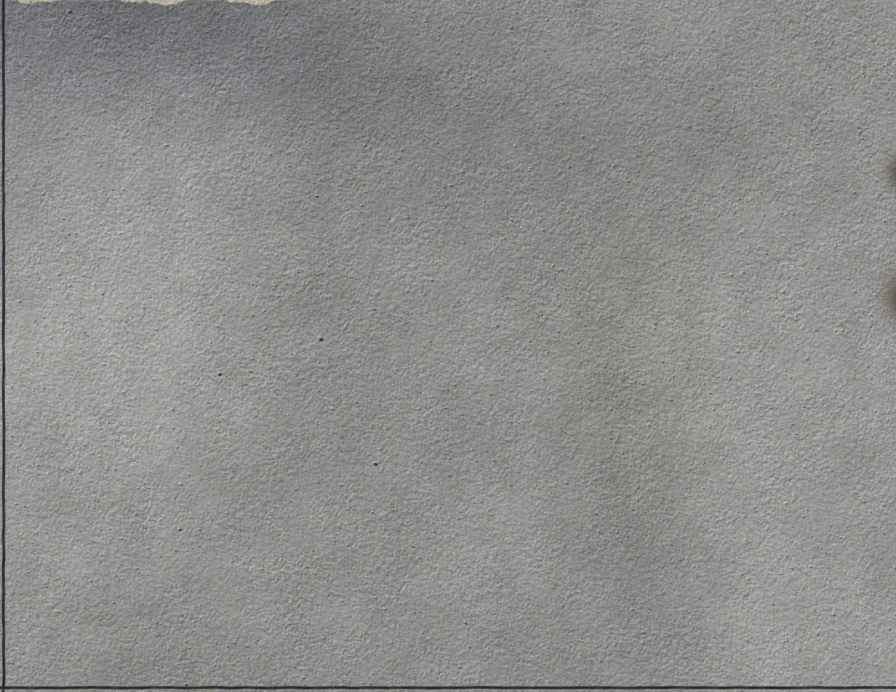
Give the GLSL for this texture, as a Shadertoy shader.

```glsl
float hash(vec2 p) {
    vec3 q = fract(p.xyx * vec3(0.1031, 0.1030, 0.0973));
    q += dot(q, q.yzx + 33.33);
    return fract((q.x + q.y) * q.z);
}

float noise(vec2 p) {
    vec2 cell = floor(p);
    vec2 f = fract(p);
    f = f * f * (3.0 - 2.0 * f);
    float low = mix(hash(cell), hash(cell + vec2(1, 0)), f.x);
    float high = mix(hash(cell + vec2(0, 1)), hash(cell + vec2(1, 1)), f.x);
    return mix(low, high, f.y);
}

float fbm(vec2 p) {
    float sum = 0.0;
    float amplitude = 0.5;
    for (int i = 0; i < 4; i++) {
        sum += amplitude * noise(p);
        p = mat2(1.6, 1.2, -1.2, 1.6) * p + 17.3;
        amplitude *= 0.5;
    }
    return sum;
}

// Bumps lit from the upper left, on a turned lattice
float relief(vec2 p, float frequency) {
    mat2 turn = mat2(0.829, 0.559, -0.559, 0.829);
    vec2 q = p * frequency;
    return noise(turn * q) - noise(turn * (q + vec2(-0.4, 0.75)));
}

// Soft elliptical patch, 1 at its centre
float patchAt(vec2 uv, vec2 centre, vec2 radius) {
    vec2 d = (uv - centre) / radius;
    return exp(-dot(d, d));
}

// Sparse irregular pits; x is the dark core, y the lit rim
vec2 pits(vec2 p, float frequency, float density, float radius) {
    vec2 q = p * frequency;
    q += 0.5 * radius * (vec2(noise(q * 5.0), noise(q * 5.0 + 40.0)) - 0.5);
    vec2 result = vec2(0);
    for (int j = -1; j <= 1; j++) {
        for (int i = -1; i <= 1; i++) {
            vec2 cell = floor(q) + vec2(i, j);
            float present = step(hash(cell + 71.0), density);
            vec2 centre = cell + vec2(hash(cell + 13.0), hash(cell + 29.0));
            float size = radius * mix(0.5, 1.0, hash(cell + 47.0));
            vec2 d = (q - centre) * vec2(0.8, 1.2);
            float core = 1.0 - smoothstep(0.3 * size, size, length(d));
            float rim = 1.0 - smoothstep(0.3 * size, size, length(d - size * vec2(-0.6, 1.0)));
            result = max(result, present * vec2(core, rim));
        }
    }
    return result;
}

float line(float x, float centre, float halfWidth, float blur) {
    return 1.0 - smoothstep(halfWidth - blur, halfWidth + blur, abs(x - centre));
}

// Broad light and dark areas of the sheet
float shading(vec2 uv, vec2 p) {
    float tone = 0.11 * (fbm(p * 4.0 + 5.0) - 0.47);
    tone += 0.065 * (fbm(p * 26.0 + 8.0) - 0.47);
    tone -= 0.12 * patchAt(uv, vec2(0.14, 1.0), vec2(0.28, 0.13));
    tone -= 0.04 * patchAt(uv, vec2(0.45, 0.85), vec2(0.25, 0.1));
    tone -= 0.045 * patchAt(uv, vec2(0.68, 0.35), vec2(0.09, 0.3));
    tone += 0.045 * patchAt(uv, vec2(0.12, 0.5), vec2(0.14, 0.3));
    tone += 0.04 * patchAt(uv, vec2(0.84, 0.2), vec2(0.12, 0.3));
    return tone;
}

void mainImage(out vec4 fragColor, in vec2 fragCoord) {
    const vec3 paper = vec3(0.567, 0.565, 0.563);
    const vec3 ink = vec3(0.13, 0.12, 0.15);
    const vec3 stainBrown = vec3(0.30, 0.26, 0.20);
    const vec3 tornEdge = vec3(0.70, 0.68, 0.62);
    const vec3 coolTint = vec3(-0.008, -0.003, 0.016);
    const vec3 warmTint = vec3(0.010, 0.008, -0.022);

    vec2 uv = fragCoord / iResolution.xy;
    vec2 p = fragCoord / iResolution.y;
    float pixel = 1.0 / iResolution.y;

    // Fine embossed grain
    float grain = 0.115 * relief(p, 350.0) + 0.055 * relief(p + 3.7, 190.0);
    grain += 0.075 * (noise(p * 383.0 + 9.0) - 0.5);
    grain *= 0.75 + 0.5 * noise(p * 28.0);
    vec3 color = paper + grain + shading(uv, p);

    // Cool upper left, faint tints and scattered yellowish flecks
    color += coolTint * patchAt(uv, vec2(0.15, 0.95), vec2(0.4, 0.18));
    color += 0.35 * mix(coolTint, warmTint, noise(p * 310.0 + 31.0));
    color += 1.5 * warmTint * smoothstep(0.76, 0.92, noise(p * 260.0 + 63.0));
    color += 0.6 * warmTint * patchAt(uv, vec2(0.71, 0.48), vec2(0.07, 0.15));

    // Small pits and a few larger specks
    vec2 fine = pits(p, 100.0, 0.09, 0.30);
    vec2 coarse = pits(p + 2.0, 22.0, 0.012, 0.10);
    color += 0.07 * fine.y + 0.10 * coarse.y;
    color = mix(color, ink, max(0.32 * fine.x, 0.75 * coarse.x));

    // Brown stains on the right side
    float stain = patchAt(uv, vec2(1.005, 0.75), vec2(0.014, 0.02));
    stain += patchAt(uv, vec2(1.005, 0.57), vec2(0.016, 0.03));
    color = mix(color, stainBrown, 0.75 * min(stain, 1.0));

    // Torn top edge and rough dark borders
    float tearDepth = 0.008 * smoothstep(0.5, 0.9, fbm(vec2(p.x * 32.0, 3.0)) + 0.1);
    float torn = smoothstep(-pixel, pixel, uv.y - 1.0 + tearDepth);
    color = mix(color, tornEdge + grain, torn * (1.0 - smoothstep(0.33, 0.38, uv.x)));
    float wobble = 0.0012 * (noise(p * 45.0) - 0.5);
    float border = line(p.x, 0.0052 + wobble, 0.0020, pixel);
    border = max(border, line(p.y, 0.0062 + wobble, 0.0020, pixel));
    border *= 0.75 + 0.25 * noise(p * 90.0);
    color = mix(color, ink, border);

    fragColor = vec4(clamp(color, 0.0, 1.0), 1.0);
}
```
